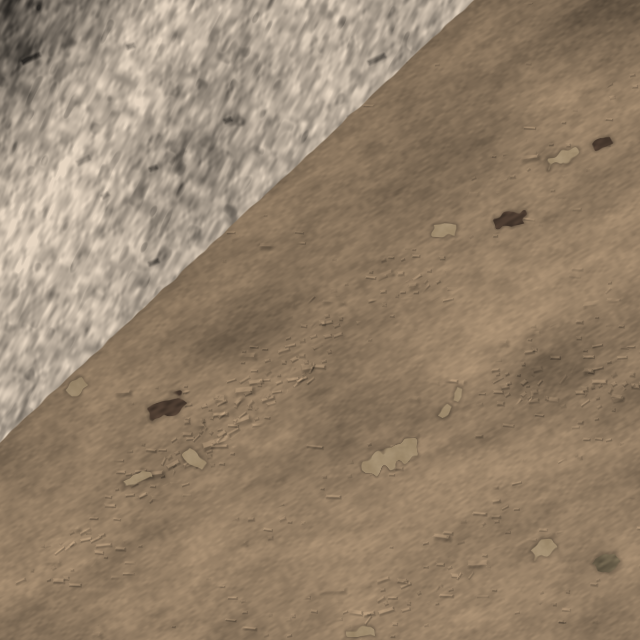
Write a Shadertoy shader that draws this texture.

```glsl
// Pale speckled stone meeting brown soil with scattered wood chips along a diagonal edge.

float hash(vec2 p) {
    vec3 q = fract(p.xyx * vec3(0.1031, 0.1030, 0.0973));
    q += dot(q, q.yzx + 33.33);
    return fract((q.x + q.y) * q.z);
}

float noise(vec2 p) {
    vec2 i = floor(p), f = fract(p);
    f = f * f * (3.0 - 2.0 * f);
    return mix(mix(hash(i), hash(i + vec2(1, 0)), f.x),
               mix(hash(i + vec2(0, 1)), hash(i + vec2(1, 1)), f.x), f.y);
}

float fbm(vec2 p) {
    float sum = 0.0, amp = 0.5;
    for (int i = 0; i < 5; i++) {
        sum += amp * noise(p);
        p = mat2(1.6, 1.2, -1.2, 1.6) * p + 17.3;
        amp *= 0.5;
    }
    return sum;
}

// Coordinates whose x axis points along the given angle.
vec2 along(vec2 p, float angle) {
    float c = cos(angle), s = sin(angle);
    return vec2(c * p.x + s * p.y, c * p.y - s * p.x);
}

float boxDist(vec2 p, vec2 halfSize) {
    vec2 d = abs(p) - halfSize;
    return length(max(d, 0.0)) + min(max(d.x, d.y), 0.0);
}

// Soft oval patch: xy centre, z radius, w strength.
float patchTone(vec2 p, vec4 s, float angle) {
    vec2 d = along(p - s.xy, angle) / (s.z * vec2(1.5, 0.75));
    return s.w * exp(-dot(d, d));
}

// Randomly turned slivers on a jittered grid: x is lit body, y is shadow.
vec2 chips(vec2 p, float cells, float seed, float angle, float cover, float pixel) {
    vec2 g = p * cells, base = floor(g), result = vec2(0);
    float soft = pixel * cells;
    for (int y = -1; y <= 1; y++)
    for (int x = -1; x <= 1; x++) {
        vec2 id = base + vec2(x, y), key = id + seed;
        float a = hash(key), b = hash(key + 41.7), c = hash(key + 83.1);
        vec2 d = g - id - 0.15 - 0.7 * vec2(a, b);
        float turn = angle + (c - 0.5) * 1.5;
        vec2 size = vec2(mix(0.12, 0.5, b * b), mix(0.05, 0.14, a));
        float present = smoothstep(c * 0.6 + a * 0.4, c * 0.6 + a * 0.4 + 0.12, cover);
        vec2 q = along(d, turn);
        q.x += q.y * (a - 0.5);
        float body = smoothstep(soft, -soft, boxDist(q, size));
        float shade = smoothstep(0.12, -0.04, boxDist(along(d + vec2(-0.06, 0.09), turn), size));
        result = max(result, present * vec2(body * (0.45 + 0.55 * b), shade));
    }
    return result;
}

// One larger fragment: xy centre, z half length, w angle.
vec2 fragment(vec2 p, vec4 s, float slim, float pixel) {
    vec2 q = along(p - s.xy, s.w);
    q += (noise(p * 90.0) - 0.5) * s.z * 0.35;
    vec2 size = s.z * vec2(0.75, slim * (1.0 - 0.45 * abs(q.x) / s.z));
    float d = boxDist(q, size) - s.z * 0.08;
    return vec2(smoothstep(pixel, -pixel, d), smoothstep(0.008, -0.002, d));
}

vec3 stone(vec2 p, float pixel) {
    const vec4 stains[6] = vec4[6](
        vec4(0.02, 0.98, 0.13, -0.34), vec4(0.16, 1.0, 0.06, -0.12), vec4(0.36, 0.91, 0.09, -0.09),
        vec4(0.27, 0.70, 0.10, -0.06), vec4(0.08, 0.66, 0.10, 0.07), vec4(0.22, 0.87, 0.07, 0.07));
    float tone = 0.70 + 0.16 * (fbm(along(p, 1.1) * vec2(5, 9)) - 0.48);
    for (int i = 0; i < 6; i++) tone += patchTone(p, stains[i], 1.1);
    vec2 grain = along(p + 0.006 * noise(p * 40.0), 1.12);
    float fleck = noise(grain * vec2(48, 115));
    tone += 0.24 * (fleck - 0.5) + 0.17 * (noise(grain * vec2(95, 210) + 9.0) - 0.5);
    tone -= 0.12 * smoothstep(0.68, 0.9, noise(grain * vec2(38, 80) + 31.0));
    tone -= 0.25 * chips(p, 26.0, 5.0, 1.05, 0.24, pixel).y;
    return vec3(1.04, 0.965, 0.875) * clamp(tone, 0.16, 0.87);
}

vec3 soil(vec2 p, float pixel) {
    const vec4 shades[11] = vec4[11](
        vec4(0.97, 1.0, 0.10, -0.13), vec4(0.70, 0.73, 0.09, -0.06), vec4(0.39, 0.49, 0.07, -0.09),
        vec4(0.52, 0.69, 0.06, -0.05), vec4(0.85, 0.44, 0.07, -0.07), vec4(0.98, 0.37, 0.05, -0.09),
        vec4(0.03, 0.29, 0.06, -0.07), vec4(0.74, 0.43, 0.05, 0.06), vec4(0.32, 0.17, 0.06, 0.07),
        vec4(0.80, 0.55, 0.09, 0.05), vec4(0.60, 0.16, 0.10, 0.03));
    const vec4 litter[11] = vec4[11](
        vec4(0.32, 0.31, 0.06, 0.6), vec4(0.62, 0.06, 0.07, 0.6), vec4(0.84, 0.42, 0.08, 0.5),
        vec4(0.87, 0.75, 0.05, 0.5), vec4(0.43, 0.42, 0.07, 0.4), vec4(0.58, 0.28, 0.06, 0.4),
        vec4(0.11, 0.12, 0.07, 0.45), vec4(0.97, 0.40, 0.06, 0.5), vec4(0.68, 0.57, 0.06, 0.35),
        vec4(0.88, 0.08, 0.06, 0.35), vec4(0.22, 0.25, 0.05, 0.4));
    vec2 flow = along(p, 0.52);
    float tone = 0.545 + 0.20 * (fbm(flow * vec2(6, 13)) - 0.48);
    tone += 0.13 * (fbm(flow * vec2(26, 70) + 7.0) - 0.48);
    tone += 0.07 * (noise(flow * vec2(120, 260)) - 0.5);
    float cover = 0.10 + 0.35 * smoothstep(0.5, 0.75, fbm(flow * vec2(7, 15) + 23.0));
    for (int i = 0; i < 11; i++) {
        tone += patchTone(p, shades[i], 0.5);
        cover += patchTone(p, litter[i], 0.55);
    }
    // Litter in three sizes.
    for (int i = 0; i < 3; i++) {
        float level = float(i);
        vec2 c = chips(p, 22.0 + 17.0 * level, 11.0 + 29.0 * level, 0.6, cover * (0.65 + 0.2 * level), pixel);
        tone -= 0.11 * c.y * (1.0 - c.x);
        tone += 0.10 * c.x;
    }
    vec3 color = vec3(1.03, 0.875, 0.70) * clamp(tone, 0.22, 0.76);
    // Pale wood pieces.
    const vec4 pale[10] = vec4[10](
        vec4(0.695, 0.641, 0.022, 0.05), vec4(0.85, 0.142, 0.024, 0.5), vec4(0.565, 0.012, 0.028, 0.1),
        vec4(0.695, 0.358, 0.014, 0.9), vec4(0.715, 0.384, 0.012, 1.2), vec4(0.305, 0.283, 0.022, -0.7),
        vec4(0.215, 0.25, 0.028, 0.4), vec4(0.61, 0.285, 0.055, 0.4), vec4(0.88, 0.755, 0.032, 0.5),
        vec4(0.12, 0.395, 0.022, 0.8));
    for (int i = 0; i < 10; i++) {
        vec2 f = fragment(p, pale[i], pale[i].z > 0.025 ? 0.17 : 0.38, pixel);
        color *= 1.0 - 0.22 * f.y;
        color = mix(color, vec3(0.65, 0.57, 0.45) + 0.12 * (fbm(flow * 60.0) - 0.5), 0.9 * f.x);
    }
    // Dark leaves, then a grey pebble.
    const vec4 dark[4] = vec4[4](vec4(0.26, 0.362, 0.037, 0.5), vec4(0.797, 0.657, 0.028, 0.2),
        vec4(0.942, 0.777, 0.02, 0.5), vec4(0.947, 0.12, 0.023, 0.4));
    for (int i = 0; i < 4; i++) {
        vec2 f = fragment(p, dark[i], i == 3 ? 0.5 : 0.34, pixel);
        vec3 tint = i == 3 ? vec3(0.40, 0.36, 0.28) : vec3(0.27, 0.21, 0.17);
        color = mix(color * (1.0 - 0.2 * f.y), tint * (0.75 + 0.5 * noise(flow * vec2(80, 200))), 0.88 * f.x);
    }
    return color;
}

void mainImage(out vec4 fragColor, in vec2 fragCoord) {
    vec2 p = fragCoord / iResolution.xy;
    float pixel = 1.0 / iResolution.y;
    float edge = (p.y - 0.31 - 0.932 * p.x) * 0.731 + 0.003 * (noise(p * 55.0) - 0.5);
    vec3 ground = soil(p, pixel) * (1.0 - 0.13 * exp(-max(-edge, 0.0) * 55.0));
    vec3 color = mix(ground, stone(p, pixel), smoothstep(-pixel, pixel, edge));
    fragColor = vec4(clamp(color, 0.0, 1.0), 1.0);
}
```
